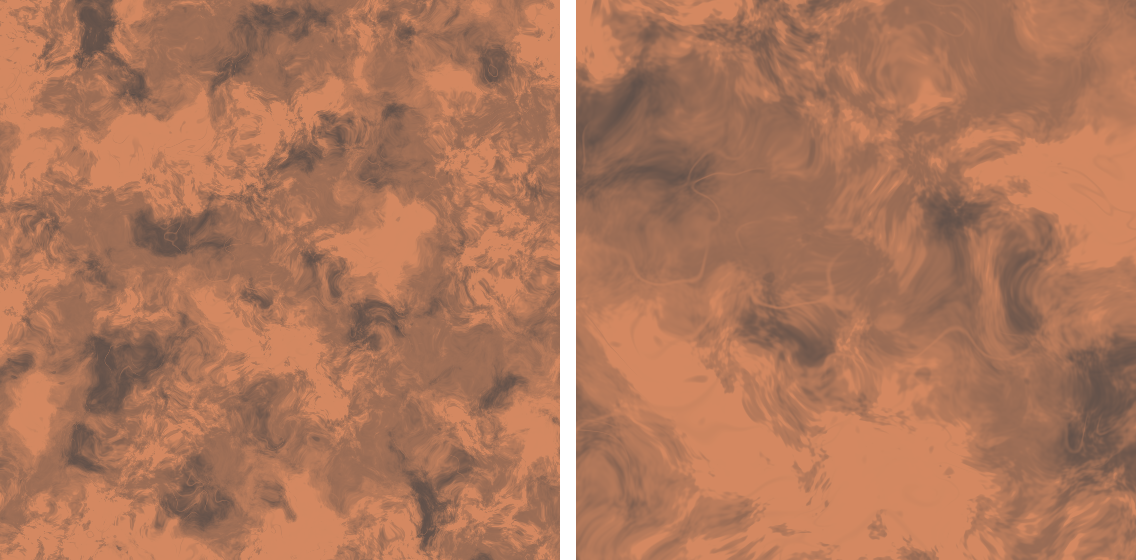
Left, the full canvas; right, a detail of the centre.
A Shadertoy shader for this texture:

```glsl
// Weathered copper plate: flat orange metal under ragged brown tarnish and smoky soot.

float hash(vec2 cell) {
    vec3 h = fract(cell.xyx * 0.1031);
    h += dot(h, h.yzx + 33.33);
    return fract((h.x + h.y) * h.z);
}

// Contribution of one lattice corner with a unit gradient
float corner(vec2 cell, vec2 offset) {
    float angle = 6.2832 * hash(cell + 200.0);
    return dot(vec2(cos(angle), sin(angle)), offset);
}

float gradientNoise(vec2 p) {
    vec2 i = floor(p), f = p - i;
    vec2 w = f * f * f * (f * (f * 6.0 - 15.0) + 10.0);
    vec2 e = vec2(0.0, 1.0);
    float low = mix(corner(i, f), corner(i + e.yx, f - e.yx), w.x);
    float high = mix(corner(i + e, f - e), corner(i + 1.0, f - 1.0), w.x);
    return mix(low, high, w.y);
}

float fbm(vec2 p, int octaves, float gain) {
    float sum = 0.0, amplitude = 1.0;
    for (int i = 0; i < octaves; i++) {
        sum += amplitude * gradientNoise(p);
        p = mat2(1.6, 1.2, -1.2, 1.6) * p + 17.3;
        amplitude *= gain;
    }
    return sum;
}

// Thin smooth line along the zero contour of a noise field
float contour(float field, float width) {
    return 1.0 - smoothstep(0.0, width, abs(field));
}

void mainImage(out vec4 fragColor, in vec2 fragCoord) {
    vec2 p = fragCoord / iResolution.y;
    vec2 warp = vec2(fbm(p * 9.0 + 3.1, 3, 0.5), fbm(p * 9.0 + 41.7, 3, 0.5));

    // Broad patches, with grain that is strong in some places and faint in others
    float broad = fbm(p * 5.5 + warp * 0.35 + 8.4, 3, 0.5);
    float grain = fbm(p * 42.0 + warp * 1.5, 4, 0.72);
    float rough = smoothstep(-0.3, 0.3, gradientNoise(p * 5.0 + 61.0));
    float patches = broad + grain * mix(0.12, 0.5, rough);

    // Two layers of tarnish: a ragged film and a denser core
    float tarnish = 0.24 * smoothstep(-0.24, -0.08, patches)
                  + 0.20 * smoothstep(-0.08, 0.20, patches);

    // Smoky soot gathered inside the patches
    float soot = 0.5 * broad + 0.6 * fbm(p * 7.0 + warp * 0.3 + 90.0, 3, 0.5) + 0.1 * grain;
    tarnish += 0.44 * smoothstep(0.08, 0.45, soot);

    // Fine mottling, strongest where the metal is stained
    tarnish += grain * mix(0.015, 0.07, smoothstep(0.0, 0.3, tarnish));

    // Small dark flecks scattered in loose groups
    float fleck = smoothstep(0.40, 0.54, gradientNoise(p * 75.0 + warp * 2.0));
    tarnish += 0.2 * fleck * smoothstep(-0.1, 0.3, gradientNoise(p * 8.0 + 130.0));

    // Broken curly scratches
    float scratch = contour(gradientNoise(p * 26.0 + warp * 3.0 + 70.0), 0.07);
    scratch *= smoothstep(0.05, 0.35, gradientNoise(p * 13.0 + 150.0));
    tarnish = mix(tarnish, 0.27, 0.5 * scratch);

    // Bright slanting veins, gathered left of and below the centre
    vec2 along = mat2(0.88, -0.47, 0.47, 0.88) * p;
    float vein = contour(gradientNoise(along * vec2(5.0, 21.0) + warp * 1.3 + 25.0), 0.07);
    float veinArea = 1.0 - smoothstep(0.06, 0.23, length((p - vec2(0.44, 0.41)) * vec2(0.9, 1.1)));
    veinArea *= smoothstep(-0.25, 0.2, gradientNoise(p * 14.0 + 33.0));
    tarnish = mix(tarnish, 0.1, 0.65 * vein * veinArea);

    vec3 copper = vec3(0.83, 0.535, 0.38);
    vec3 sootGrey = vec3(0.35, 0.30, 0.28);
    fragColor = vec4(mix(copper, sootGrey, clamp(tarnish, 0.0, 1.0)), 1.0);
}
```
